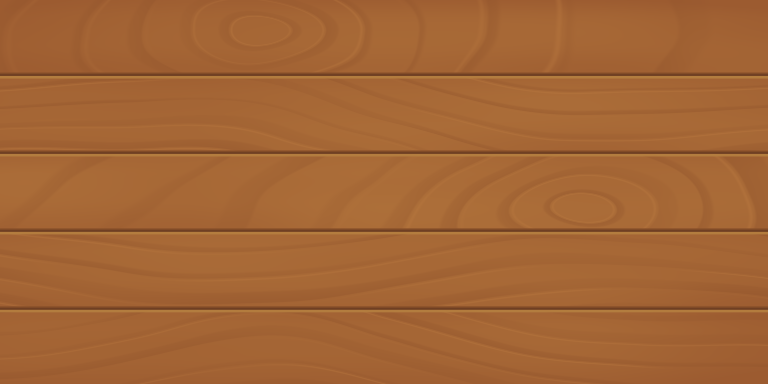
Write a WebGL 1 fragment shader that draws this texture.

```glsl
precision highp float;
// Five horizontal wooden planks with flowing grain, knots and bevelled seams.
uniform vec2 u_resolution;

const float PLANK_HEIGHT = 0.203;
const float FIRST_SEAM = 0.198;

const vec3 WOOD = vec3(0.68, 0.438, 0.225);
const vec3 WOOD_RED = vec3(0.622, 0.37, 0.195);
const vec3 GRAIN_DARK = vec3(0.575, 0.335, 0.175);
const vec3 GRAIN_LIGHT = vec3(0.73, 0.475, 0.25);
const vec3 SEAM_SOFT = vec3(0.53, 0.31, 0.16);
const vec3 SEAM_DEEP = vec3(0.43, 0.245, 0.135);
const vec3 BEVEL = vec3(0.71, 0.50, 0.25);

float hash(vec2 p) {
  return fract(sin(dot(p, vec2(127.1, 311.7))) * 43758.5453);
}

float noise(vec2 p) {
  vec2 i = floor(p);
  vec2 f = fract(p);
  f = f * f * (3.0 - 2.0 * f);
  float low = mix(hash(i), hash(i + vec2(1.0, 0.0)), f.x);
  float high = mix(hash(i + vec2(0.0, 1.0)), hash(i + vec2(1.0, 1.0)), f.x);
  return mix(low, high, f.y);
}

// Rings around a knot: spacing widens outwards, the left side may lean.
float knotPhase(vec2 p, vec2 centre, float squash, float lean) {
  vec2 d = p - centre;
  d.x -= lean * d.y * smoothstep(0.1, -0.6, d.x);
  float rings = 5.0 * log(1.0 + 2.8 * length(d * vec2(1.0, squash)));
  return max(rings, 0.7);
}

// Long grain lines that follow a curve of the given height.
float flowPhase(float y, float curve, float density) {
  return (y - curve) * density + 20.0;
}

// Grain layout of each plank, p measured from its lower left corner.
float grainPhase(vec2 p, float row) {
  if (row < 0.5) {
    float hump = (p.x - 0.76) / 0.5;
    return flowPhase(p.y, 0.15 * exp(-hump * hump) - 0.04 * p.x, 17.0);
  }
  if (row < 1.5) return flowPhase(p.y, -0.055 * cos((p.x - 0.6) * 3.2), 16.0);
  if (row < 2.5) return knotPhase(p, vec2(1.51, 0.06), 1.9, 1.2);
  if (row < 3.5) {
    float fall = 0.17 * smoothstep(0.4, 1.5, p.x) - 0.02 * sin(p.x * 3.0);
    return flowPhase(p.y, -fall, 17.0);
  }
  return knotPhase(p, vec2(0.65, 0.12), 2.1, 0.3);
}

// Dark band with a crisp start and a softer end; x = band, y = lit rim.
vec2 grainBand(float phase, float along, float row) {
  float id = floor(phase);
  float f = fract(phase);
  vec2 seed = vec2(along * 2.5 + id * 7.3, id + row * 31.0);
  float width = mix(0.2, 0.55, hash(vec2(id, row))) * mix(0.6, 1.2, noise(seed));
  float band = smoothstep(0.0, 0.06, f) * (1.0 - smoothstep(width - 0.1, width, f));
  band *= mix(1.0, 0.5, f / width) * step(0.5, id);
  float rim = smoothstep(0.89, 0.95, f) * (1.0 - smoothstep(0.95, 1.0, f));
  float wear = smoothstep(0.25, 0.75, noise(seed + 5.0));
  return vec2(band * mix(0.4, 0.8, wear), rim * wear * 0.35);
}

// Broad tone: warm and pale mid-canvas, redder towards the corners and edges.
float redness(vec2 p, float row, vec2 fromMiddle) {
  float v = p.y / PLANK_HEIGHT;
  float patches = noise(p * vec2(2.0, 8.0) + row * vec2(17.0, 9.0));
  float edge = 0.25 * smoothstep(0.4, 0.0, v) + 0.25 * smoothstep(0.7, 1.0, v);
  float corner = 1.6 * dot(fromMiddle, fromMiddle * vec2(0.8, 1.6));
  return clamp(edge + corner + (patches - 0.4) * 0.55 + 0.08, 0.0, 1.2);
}

vec3 plankColour(vec2 p, float row, vec2 fromMiddle) {
  vec2 offset = row * vec2(17.0, 9.0);
  vec3 colour = mix(WOOD, WOOD_RED, redness(p, row, fromMiddle));

  // Hand-drawn wobble of the grain.
  vec2 warp = vec2(noise(p * vec2(4.0, 9.0) + offset),
                   noise(p * vec2(3.0, 6.0) + offset + 40.0)) - 0.5;
  float phase = grainPhase(p + warp * vec2(0.08, 0.03), row);
  vec2 grain = grainBand(phase, p.x, row);
  colour = mix(colour, GRAIN_DARK, grain.x * 0.6);
  return mix(colour, GRAIN_LIGHT, grain.y);
}

// Soft-edged stripe between two heights.
float stripe(float d, float low, float high, float soft) {
  return smoothstep(low - soft, low + soft, d)
       * (1.0 - smoothstep(high - soft, high + soft, d));
}

// Dark gap with a lit bevel beneath it; d is the height above the seam.
vec3 addSeam(vec3 colour, float d, float soft) {
  colour = mix(colour, BEVEL, 0.9 * stripe(d, -0.0115, -0.0035, soft));
  vec3 gapColour = mix(SEAM_DEEP, SEAM_SOFT, smoothstep(-0.002, 0.003, d));
  return mix(colour, gapColour, stripe(d, -0.0045, 0.0042, soft));
}

void main() {
  vec2 uv = gl_FragCoord.xy / u_resolution.y;
  vec2 fromMiddle = gl_FragCoord.xy / u_resolution - 0.5;
  float level = (uv.y - FIRST_SEAM) / PLANK_HEIGHT + 1.0;
  float row = floor(level);
  vec2 local = vec2(uv.x, fract(level) * PLANK_HEIGHT);
  vec3 colour = plankColour(local, row, fromMiddle);

  // Signed distance to the nearest of the four seams.
  float seam = clamp(floor(level + 0.5), 1.0, 4.0);
  colour = addSeam(colour, (level - seam) * PLANK_HEIGHT, 0.5 / u_resolution.y);
  gl_FragColor = vec4(colour, 1.0);
}
```
